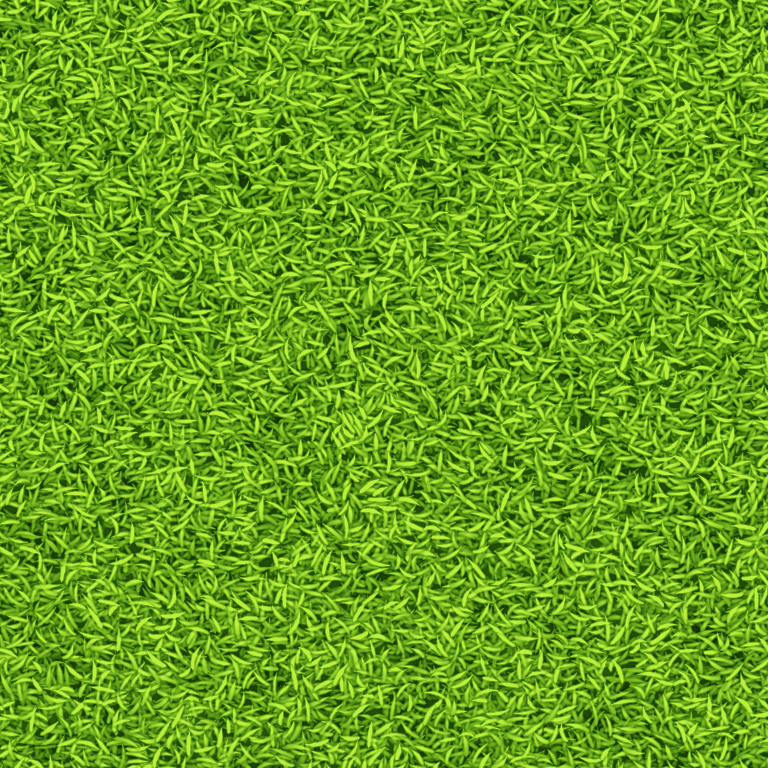
A Shadertoy shader for this texture:

```glsl
// Dense lawn of short, curved grass blades seen from above.

vec4 hash4(vec3 p) {
    vec4 q = fract(p.xyzx * vec4(0.1031, 0.1030, 0.0973, 0.1099));
    q += dot(q, q.wzxy + 33.33);
    return fract((q.xxyz + q.yzzw) * q.zywx);
}

// Shade from 0 (deep gap) to 1 (lit tip) turned into green.
vec3 grassColor(float shade) {
    vec3 greens[6] = vec3[6](
        vec3(0.07, 0.17, 0.02), vec3(0.16, 0.34, 0.03), vec3(0.27, 0.49, 0.06),
        vec3(0.38, 0.62, 0.09), vec3(0.49, 0.73, 0.13), vec3(0.65, 0.87, 0.20));
    float x = clamp(shade, -0.08, 1.1) * 5.0;
    int i = clamp(int(x), 0, 4);
    return mix(greens[i], greens[i + 1], x - float(i));
}

// Uneven light over tufts a few blades wide, from warped layered sines.
float tufts(vec2 p) {
    p += 1.1 * sin(p.yx * vec2(0.83, 0.71) + vec2(1.0, 4.0));
    float broad = sin(p.x * 0.67 + p.y * 0.41) + sin(p.y * 0.93 - p.x * 0.52);
    float fine = sin(p.x * 1.57 - p.y * 0.88) + sin(p.y * 1.39 + p.x * 1.13);
    return broad + fine;
}

// x: signed distance across the blade, y: position from root (-1) to tip (1).
vec2 blade(vec2 p, float angle, float halfLength, float bend, float halfWidth) {
    float c = cos(angle), s = sin(angle);
    p = vec2(c * p.x + s * p.y, c * p.y - s * p.x);
    float u = p.x / halfLength;
    float tip = min(1.0 - u, 8.0 * (1.0 - u));
    float taper = min(min(tip, 4.0 * (1.0 + u)), 0.8 + 0.1 * u);
    return vec2(abs(p.y - bend * (u * u - 0.4)) - halfWidth * taper, u);
}

void mainImage(out vec4 fragColor, in vec2 fragCoord) {
    const float layers = 10.0;
    float cells = 42.0;
    vec2 uv = fragCoord / iResolution.y * cells;
    float softness = max(0.075, 0.6 * cells / iResolution.y);
    float shade = 0.1;

    // Stack scattered blades from the dark bottom layer to the bright top.
    for (float layer = 0.0; layer < layers; layer++) {
        float height = layer / (layers - 1.0);
        vec2 p = uv + 17.0 * hash4(vec3(layer, 5.0, 9.0)).xy;
        vec2 cell = floor(p);

        for (int j = -1; j <= 1; j++)
        for (int i = -1; i <= 1; i++) {
            vec2 id = cell + vec2(i, j);
            vec4 place = hash4(vec3(id, layer + 1.0));
            vec4 form = hash4(vec3(id + 57.0, layer + 31.0));

            float angle = mix(-0.4, 3.54, place.z);
            vec2 b = blade(p - id - place.xy, angle, mix(0.42, 0.76, form.x),
                           mix(-0.18, 0.18, form.y), mix(0.1, 0.15, form.z));

            // Soft contact shadow, then the blade itself.
            shade *= 1.0 - 0.28 * smoothstep(0.24, 0.0, b.x);
            float lit = mix(0.44, 0.93, height) + 0.26 * (form.w - 0.5) + 0.15 * b.y;
            shade = mix(shade, lit, smoothstep(softness, -softness, b.x));
        }
    }

    // Widen the contrast and add the broad light and dark tufts.
    shade = 0.685 + 1.18 * (shade - 0.54) + 0.026 * tufts(uv);
    fragColor = vec4(grassColor(shade), 1.0);
}
```
